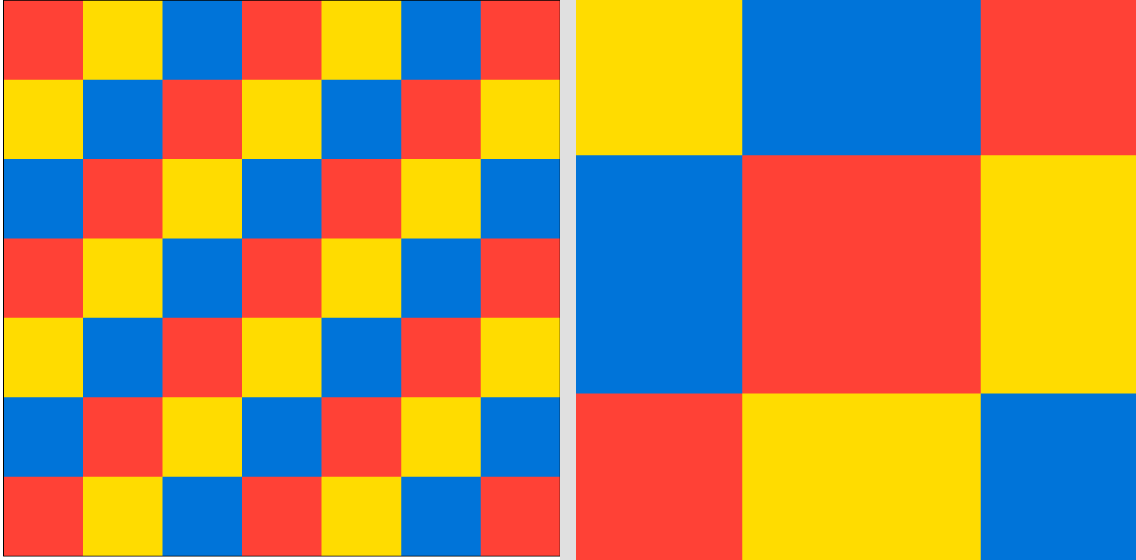
Left: the whole. Right: its middle third, enlarged.
Write a WebGL 1 fragment shader that draws this pattern.

```glsl
precision highp float;
// Diagonal three-colour checkerboard of seven by seven squares in a thin black frame.

uniform vec2 u_resolution;

// Red, yellow and blue follow one another along each row.
vec3 tileColor(vec2 cell) {
  float index = mod(cell.x - cell.y + 0.5, 3.0);
  if (index < 1.0) return vec3(1.0, 0.255, 0.212);
  if (index < 2.0) return vec3(1.0, 0.863, 0.0);
  return vec3(0.0, 0.455, 0.851);
}

// Signed distance to an axis-aligned box.
float boxDistance(vec2 p, vec2 halfSize) {
  vec2 d = abs(p) - halfSize;
  return length(max(d, 0.0)) + min(max(d.x, d.y), 0.0);
}

vec3 board(vec2 uv) {
  vec2 tileSize = vec2(0.142, 0.1418);
  vec2 p = uv - vec2(0.0063, 0.007);
  vec2 halfBoard = 3.5 * tileSize;
  float edge = boxDistance(p - halfBoard, halfBoard);

  vec3 color = edge < 0.0 ? tileColor(floor(p / tileSize)) : vec3(1.0);
  return abs(edge) < 0.00075 ? vec3(0.0) : color;
}

void main() {
  // Average a 4 by 4 grid of samples to smooth the edges.
  vec3 sum = vec3(0.0);
  for (int y = 0; y < 4; y++) {
    for (int x = 0; x < 4; x++) {
      vec2 offset = (vec2(float(x), float(y)) + 0.5) / 4.0 - 0.5;
      sum += board((gl_FragCoord.xy + offset) / u_resolution);
    }
  }
  gl_FragColor = vec4(sum / 16.0, 1.0);
}
```
